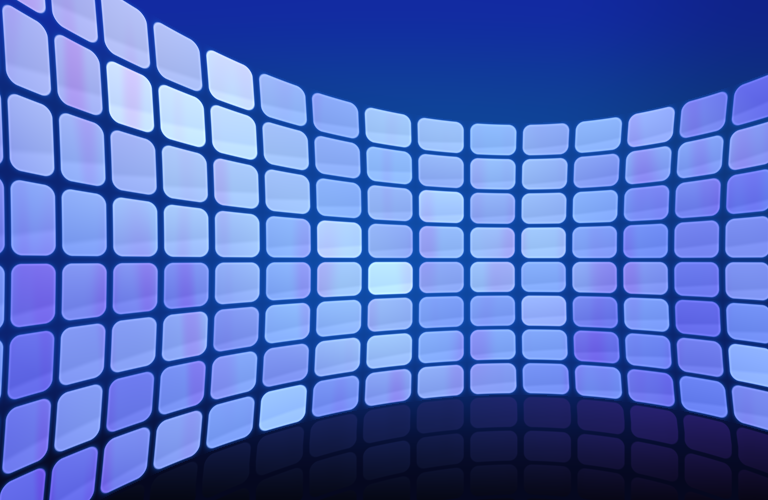
A WebGL 1 fragment shader for this background:

```glsl
precision highp float;
uniform vec2 u_resolution;

float hash(vec2 p) {
  return fract(sin(dot(p, vec2(127.1, 311.7))) * 43758.5);
}

vec2 gradientAt(vec2 cell) {
  float angle = 6.2832 * hash(cell);
  return vec2(cos(angle), sin(angle));
}

float gradientNoise(vec2 p) {
  vec2 i = floor(p), f = fract(p);
  vec2 w = f * f * (3.0 - 2.0 * f), e = vec2(1.0, 0.0);
  float low = mix(dot(gradientAt(i), f), dot(gradientAt(i + e), f - e), w.x);
  float high = mix(dot(gradientAt(i + e.yx), f - e.yx), dot(gradientAt(i + 1.0), f - 1.0), w.x);
  return mix(low, high, w.y);
}

float roundedBox(vec2 p, vec2 halfSize, float radius) {
  vec2 q = abs(p) - halfSize + radius;
  return length(max(q, 0.0)) + min(max(q.x, q.y), 0.0) - radius;
}

float glow(vec2 p, vec2 center, vec2 size) {
  vec2 d = (p - center) / size;
  return exp(-dot(d, d));
}

vec3 backdrop(vec2 p) {
  vec3 sky = mix(vec3(0.06, 0.24, 0.56), vec3(0.07, 0.16, 0.63), smoothstep(0.74, 1.0, p.y));
  vec3 navy = vec3(0.04, 0.12, 0.42);
  vec3 color = mix(navy, sky, smoothstep(0.5, 0.85, p.y + 0.25 * (p.x - 0.75)));
  color = mix(color, vec3(0.06, 0.32, 0.68), 0.9 * glow(p, vec2(0.78, 0.48), vec2(0.5, 0.3)));
  color *= 1.0 - 0.15 * smoothstep(1.1, 1.54, p.x);
  return mix(vec3(0.02, 0.03, 0.12), color, smoothstep(0.02, 0.32, p.y));
}

vec3 tileColor(vec2 p, vec2 id, vec2 uv) {
  // Cool center, pale upper left and violet flanks
  float light = 0.08 + 0.75 * glow(p, vec2(0.76, 0.48), vec2(0.46, 0.42));
  light += 0.6 * glow(p, vec2(0.3, 0.95), vec2(0.4, 0.42));
  light += 0.45 * glow(p, vec2(1.12, 0.75), vec2(0.4, 0.17));
  light += 0.5 * (hash(id + 3.7) - 0.42) + 0.3 * gradientNoise(p * 4.0);
  vec3 color = mix(vec3(0.37, 0.40, 0.90), vec3(0.61, 0.77, 0.97), clamp(light, 0.0, 1.0));
  float pale = glow(p, vec2(0.22, 0.97), vec2(0.38, 0.34));
  color = mix(color, vec3(0.74, 0.75, 0.94), 0.7 * pale);
  color = mix(color, vec3(0.42, 0.62, 0.98), 0.4 * smoothstep(0.5, 0.9, hash(id + 21.0)) * (1.0 - pale));

  // Occasional bright panels
  color += vec3(0.10, 0.12, 0.05) * step(0.87, hash(id + 8.3));

  // Soft vertical streaks and a reflected ledge
  float streak = gradientNoise(vec2(p.x * 17.0, p.y * 1.5 + id.y * 0.3));
  color += vec3(0.02, -0.10, -0.02) * smoothstep(0.0, 0.5, streak);
  float ledge = 0.25 + 0.12 * hash(id + 5.0) + 0.12 * (uv.x - 0.5);
  color += 0.055 * (1.0 - smoothstep(ledge - 0.07, ledge + 0.03, uv.y));
  return color + 0.07 * (uv.y - 0.5);
}

void main() {
  vec2 p = gl_FragCoord.xy / u_resolution * vec2(1.536, 1.0);
  float pixel = 1.0 / u_resolution.y;

  // Curved wall: height grows away from its far point
  float across = p.x - 1.036;
  float rise = p.y - 0.48;
  float wallHeight = rise > 0.0 ? 0.274 + 0.405 * across * across
                                : 0.270 + 0.300 * across * across;
  float v = rise / wallHeight;
  vec2 pitch = vec2(0.102 + 0.004 * min(v * v, 1.3), wallHeight * 0.25);
  vec2 grid = vec2(9.0 + (p.x - 0.934) / pitch.x, v * 4.0);
  vec2 id = floor(grid), uv = fract(grid);

  vec2 halfSize = pitch * 0.5 - vec2(0.0065, 0.055 * pitch.y);
  float d = roundedBox((uv - 0.5) * pitch, halfSize, 0.012 + 0.06 * pitch.y);
  float tile = 1.0 - smoothstep(-pixel, pixel, d);
  float onWall = step(id.y, 3.5);
  float reflected = step(id.y, -4.5);

  vec3 color = backdrop(p);
  vec3 panel = tileColor(p, id, uv);

  // Blue rim around each panel and a thin light edge inside
  float rim = exp(-max(d, 0.0) / 0.004) * onWall * (1.0 - reflected);
  color = mix(color, vec3(0.07, 0.34, 0.80), 0.5 * rim);
  panel += 0.07 * smoothstep(-0.006, -0.001, d);

  // Dim floor reflection
  float fade = smoothstep(-0.1, 0.26, p.y);
  vec3 violet = mix(vec3(0.10, 0.15, 0.40), vec3(0.17, 0.13, 0.47), smoothstep(0.8, 1.5, p.x));
  vec3 mirrored = violet * fade * (0.85 + 0.35 * panel.g);
  panel = mix(panel, mirrored, reflected);

  color = mix(color, panel, tile * onWall);
  gl_FragColor = vec4(clamp(color, 0.0, 1.0), 1.0);
}
```
